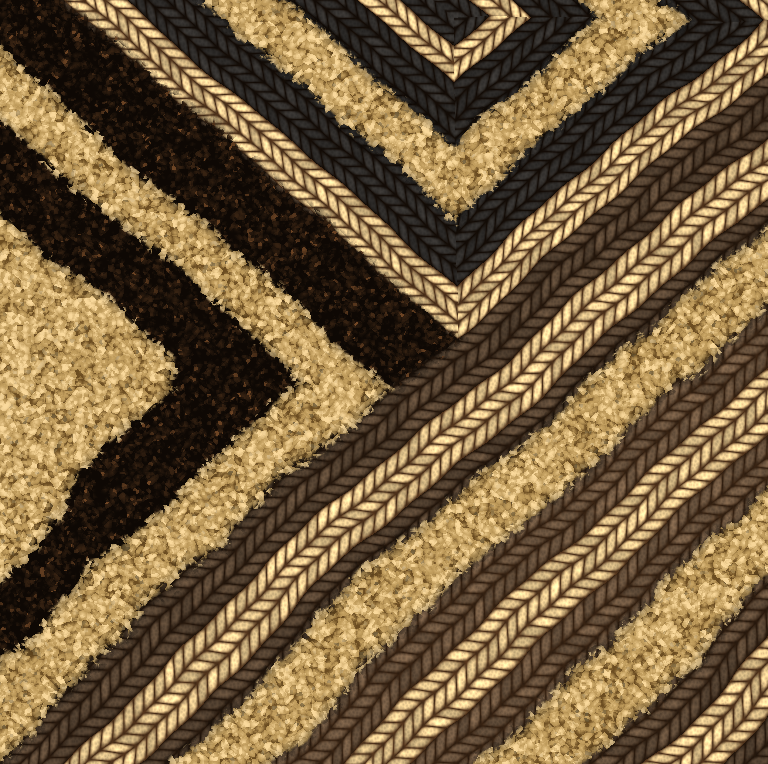
Write a Shadertoy shader that draws this pattern.

```glsl
// A woven mat: braided cords in diagonal stripes and nested chevrons, with raised
// bands of cut pile. Two skewed axes place every band; cellular noise makes the
// tufts, and slanted repeats along each row make the braid stitches.

const vec2 MAT_SIZE = vec2(7.68, 7.65);  // canvas in mat units
const float SLOPE = 0.86;                // steepness of both diagonals
const float SEAM = 7.28;                 // rising line that splits the mat
const float FALL_EDGE = -0.54;           // falling line between the two motifs
const float STRIPE_ROW = 0.217;          // cord spacing in the stripes
const float CHEVRON_ROW = 0.18;          // cord spacing in the chevrons
const float STITCH = 0.145;              // stitch length
const float TUFT_SCALE = 14.0;
const float WOBBLE = 0.04;
const float SAG = 0.24;                  // droop of the stripes near the bottom

const vec3 STRAW = vec3(0.98, 0.85, 0.61);
const vec3 GOLD = vec3(0.75, 0.61, 0.36);
const vec3 OCHRE = vec3(0.42, 0.30, 0.13);
const vec3 BROWN = vec3(0.45, 0.355, 0.265);
const vec3 UMBER = vec3(0.27, 0.17, 0.09);
const vec3 SOOT = vec3(0.10, 0.06, 0.03);
const vec3 SLATE = vec3(0.20, 0.19, 0.18);

vec2 hash2(vec2 p) {
    vec3 h = fract(p.xyx * vec3(0.1031, 0.1030, 0.0973));
    h += dot(h, h.yzx + 33.33);
    return fract((h.xx + h.yz) * h.zy);
}

// Cellular noise: distance to the nearest seed, and that seed's random value
vec2 cells(vec2 p) {
    vec2 base = floor(p), best = vec2(9.0, 0.0);
    for (int j = -1; j <= 1; j++)
    for (int i = -1; i <= 1; i++) {
        vec2 id = base + vec2(i, j), seed = hash2(id);
        float dist = length(id + seed - p);
        if (dist < best.x) best = vec2(dist, hash2(id + 71.0).x);
    }
    return best;
}

float waves(float t, float phase) {
    return sin(1.9 * t + phase) + 0.6 * sin(4.3 * t + 2.1 * phase) + 0.3 * sin(9.1 * t - phase);
}

// Braid relief (x) and the tone of one stitch (y)
vec2 braid(float across, float along) {
    float row = floor(across), f = fract(across);
    float side = mod(row, 2.0) * 2.0 - 1.0;
    float s = along / STITCH + side * (f - 0.5) * 1.1;
    float relief = sqrt(sin(3.14159 * f) * sin(3.14159 * fract(s)));
    return vec2(relief * (1.05 - 0.25 * f), hash2(vec2(floor(s), row) + 40.0).x);
}

float inRows(float row, float first, float last) {
    return step(first, row) * step(row, last);
}

float band(float x, float middle, float halfWidth) {
    return halfWidth - abs(x - middle);
}

void mainImage(out vec4 fragColor, in vec2 fragCoord) {
    // Mat space, y pointing down from the top edge
    vec2 p = fragCoord / iResolution.xy * MAT_SIZE;
    p.y = MAT_SIZE.y - p.y;
    float px = MAT_SIZE.x / iResolution.x;

    // Skewed axes: fall grows across falling lines, rise across rising ones
    vec2 along = vec2(p.x + SLOPE * p.y, p.x - SLOPE * p.y) / length(vec2(1.0, SLOPE));
    float fall = p.y - SLOPE * p.x + WOBBLE * 0.6 * waves(along.x, 1.3);
    float rise = p.y + SLOPE * p.x + WOBBLE * waves(along.y, 0.4 + 0.5 * p.y);
    rise -= SAG * smoothstep(5.6, 7.6, p.y);
    rise -= 0.16 * (1.0 - smoothstep(0.0, 1.2, p.x)) * smoothstep(5.0, 6.3, p.y);

    // Nested chevrons at the top, closed by a third side at the right
    float leftArm = FALL_EDGE - fall, rightArm = SEAM - rise, closing = fall + 6.9;
    float chevron = min(min(leftArm, rightArm), closing);
    float isChevron = step(0.0, chevron);

    // Cords
    float across = mix((rise - SEAM) / STRIPE_ROW, chevron / CHEVRON_ROW, isChevron);
    float run = isChevron > 0.5 && rightArm > min(leftArm, closing) ? along.x : along.y;
    vec2 weave = braid(across, run);
    float row = floor(across);
    float paleStripe = inRows(row, 3.0, 5.0) + inRows(row, 14.0, 16.0) + inRows(row, 26.0, 28.0);
    float paleChevron = inRows(row, 0.0, 2.0) + inRows(row, 14.0, 15.0) + inRows(row, 18.0, 18.0);
    float pale = mix(paleStripe, paleChevron, isChevron);
    float brownness = smoothstep(8.9, 9.9, rise) * (1.0 - smoothstep(12.0, 13.2, rise));
    vec3 darkCord = mix(mix(BROWN * 0.82, BROWN, brownness), SLATE, isChevron);
    vec3 cord = mix(darkCord, STRAW, pale) * (0.82 + 0.3 * weave.y);
    vec3 darkGap = mix(mix(SOOT, UMBER, 0.25 + 0.35 * brownness), SOOT * 0.75, isChevron);
    vec3 gap = mix(darkGap, UMBER * 1.1, pale);
    vec3 color = mix(gap, cord, smoothstep(0.1, 0.88, weave.x));
    color *= 0.86 + 0.28 * cells(p * vec2(30.0, 24.0)).x;

    // Tufts of pile, coarse and fine
    vec2 tuft = cells(p * TUFT_SCALE + 0.3 * sin(p.yx * 17.0));
    vec2 fiber = cells(p * TUFT_SCALE * 2.1 + 9.0);
    float fluff = 0.42 * tuft.y + 0.33 * fiber.y + 0.38 * (1.0 - tuft.x);
    float ragged = 0.09 * (tuft.y - 0.5) + 0.05 * (fiber.y - 0.5)
                 + 0.022 * waves(p.x * 2.3 - p.y, 2.0);

    // Signed reach of each pile area, positive inside
    float darkPile = min(fall - FALL_EDGE, SEAM - rise) + ragged;
    float diamond = min(fall - 0.50, (SEAM - rise) * 0.83);
    float heartBase = 5.40 - p.y - SLOPE * p.x + 0.45 * smoothstep(4.5, 5.7, p.y);
    float heart = min(min(fall - 2.10, heartBase), 1.74 - p.x);
    float diamondGold = max(min(diamond, 0.70 - diamond), heart);
    float stripeGold = max(band(rise, 9.30, 0.42), band(rise, 11.98, 0.45));
    float chevronGold = band(chevron, 1.55, 0.36);
    float goldPile = max(max(diamondGold, stripeGold), chevronGold) + ragged;

    // Raised pile shades the cords beside it
    float soft = max(0.025, px);
    color *= 1.0 - 0.38 * smoothstep(-0.12, 0.02, max(darkPile, goldPile));

    vec3 black = mix(SOOT * 0.55, UMBER * 0.8, smoothstep(0.45, 1.05, fluff));
    black += UMBER * 0.9 * smoothstep(0.88, 1.0, fiber.y) * tuft.y;
    color = mix(color, black, smoothstep(-soft, soft, darkPile));

    vec3 gold = mix(OCHRE, GOLD, smoothstep(0.2, 0.55, fluff));
    gold = mix(gold, STRAW, smoothstep(0.52, 0.95, fluff));
    gold *= 0.78 + 0.22 * smoothstep(0.0, 0.16, goldPile);
    gold *= 1.0 - 0.45 * smoothstep(0.9, 1.0, fiber.y) * (1.0 - tuft.y);
    color = mix(color, gold, smoothstep(-soft, soft, goldPile));

    fragColor = vec4(color, 1.0);
}
```
